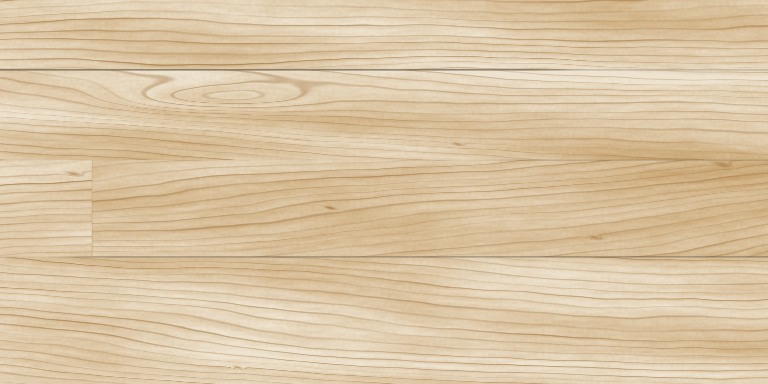
Write a Shadertoy shader that draws this texture.

```glsl
// Four pale softwood planks with fine wavy growth rings, thin seams and small knots.

const vec3 CREAM = vec3(0.925, 0.878, 0.795);
const vec3 TAN = vec3(0.800, 0.668, 0.478);
const vec3 RING_BROWN = vec3(0.64, 0.48, 0.29);
const vec3 KNOT_BROWN = vec3(0.62, 0.42, 0.20);
const vec3 SEAM_DARK = vec3(0.30, 0.27, 0.22);

// Lengths are in canvas heights; planks count from the bottom.
const vec3 SEAM_Y = vec3(0.331, 0.583, 0.818);
const vec3 SEAM_STRENGTH = vec3(0.55, 0.28, 0.85);
const vec3 SEAM_START = vec3(0.10, 1.20, -1.0);
const vec3 SEAM_END = vec3(3.0, 3.0, 1.35);
const float SEAM_HALF_WIDTH = 0.0014;
const float JOINT_X = 0.24;

const vec4 PLANK_TONE = vec4(0.29, 0.47, 0.32, 0.33);
const vec4 PLANK_TONE_RISE = vec4(0.4, 0.0, -1.5, 1.6);
const vec4 PLANK_MIDDLE = vec4(0.165, 0.457, 0.70, 0.909);
const vec4 GRAIN_SLOPE = vec4(-0.12, 0.03, -0.10, 0.02);
const vec4 GRAIN_BEND = vec4(0.026, 0.026, 0.016, -0.008);
const float RINGS = 47.0;
const float RING_HALF_WIDTH = 0.07;

const vec2 EYE_CENTRE = vec2(0.56, 0.745);
const vec2 EYE_RADII = vec2(0.25, 0.038);
const float EYE_HEIGHT = 0.075;

const int KNOTS = 6;
const vec2 KNOT_RADII = vec2(0.026, 0.010);

float hash(vec2 p) {
    vec3 q = fract(vec3(p.xyx) * 0.1031);
    q += dot(q, q.yzx + 33.33);
    return fract((q.x + q.y) * q.z);
}

float cornerSlope(vec2 cell, vec2 offset) {
    float a = 6.28318 * hash(cell);
    return dot(vec2(cos(a), sin(a)), offset);
}

// Gradient noise, roughly -0.7 to 0.7
float noise(vec2 p) {
    vec2 i = floor(p), f = p - i;
    vec2 w = f * f * f * (f * (f * 6.0 - 15.0) + 10.0);
    vec2 e = vec2(1.0, 0.0);
    return mix(mix(cornerSlope(i, f), cornerSlope(i + e, f - e), w.x),
               mix(cornerSlope(i + e.yx, f - e.yx), cornerSlope(i + 1.0, f - 1.0), w.x), w.y);
}

// Soft coverage of a line at distance d from its centre
float stroke(float d, float halfWidth, float blur) {
    return 1.0 - smoothstep(halfWidth - 0.5 * blur, halfWidth + 0.5 * blur, abs(d));
}

float knotMask(vec2 p) {
    float mask = 0.0;
    for (int i = 0; i < KNOTS; i++) {
        float k = float(i);
        vec2 centre = vec2((k + hash(vec2(k, 7.0))) * 2.0 / float(KNOTS), hash(vec2(k, 19.0)));
        vec2 q = (p - centre) / (KNOT_RADII * mix(0.4, 1.0, hash(vec2(k, 31.0))));
        q.x += 0.7 * q.y;
        mask += exp(-dot(q, q));
    }
    return mask;
}

// Height across the growth rings: tilted, bent and warped
float grainHeight(vec2 p, int plank, float seed, float knot) {
    vec2 s = vec2(17.0, 31.0) * (seed + 1.0);
    float h = p.y - GRAIN_SLOPE[plank] * p.x - GRAIN_BEND[plank] * p.x * p.x;
    h += 0.045 * noise(p * vec2(1.1, 5.0) + s);
    h += 0.008 * noise(p * vec2(4.0, 13.0) + s);
    h += 0.0025 * noise(p * vec2(13.0, 22.0) + s);
    h += 0.015 * knot;
    if (plank == 2) {
        vec2 q = (p - EYE_CENTRE) / EYE_RADII;
        h += EYE_HEIGHT * exp(-dot(q, q));
    }
    return h + 0.016 * noise(vec2(h * 18.0, seed * 5.3 + 0.5));
}

void mainImage(out vec4 fragColor, in vec2 fragCoord) {
    vec2 p = fragCoord / iResolution.y;
    float pixel = 1.0 / iResolution.y;

    // Plank under this point; the second one is cut by a joint
    int plank = int(dot(step(SEAM_Y, vec3(p.y)), vec3(1.0)));
    bool shortPiece = plank == 1 && p.x < JOINT_X;
    float seed = float(plank) + (shortPiece ? 4.0 : 0.0);

    // Growth rings: slow darkening, a thin late line, then a sharp return
    float knot = knotMask(p);
    float ring = RINGS * grainHeight(p, plank, seed, knot);
    float f = fract(ring);
    float blur = RINGS * pixel;
    float strength = mix(0.3, 1.0, hash(vec2(floor(ring) + 200.0, seed)));
    strength *= clamp(0.9 + 0.9 * noise(vec2(p.x * 2.5, floor(ring) * 0.73 + seed)), 0.2, 1.3);
    float line = stroke(f - 0.5, RING_HALF_WIDTH, blur) * strength;
    float ramp = smoothstep(0.0, 0.5, f) * (1.0 - smoothstep(0.5, 0.5 + blur, f)) * strength;

    // Broad stains, streaks along the grain and fine fibre
    float tone = PLANK_TONE[plank] - (shortPiece ? 0.04 : 0.0);
    tone += PLANK_TONE_RISE[plank] * (p.y - PLANK_MIDDLE[plank]);
    if (plank == 1) tone += 0.28 * smoothstep(1.1, 2.0, p.x);
    tone += 0.50 * noise(p * vec2(1.3, 5.0) + seed * 9.1);
    tone += 0.50 * noise(vec2(p.x * 0.9 + seed * 4.7, ring * 0.31));
    tone += 0.24 * noise(vec2(p.x * 6.0, ring * 1.7 + seed));
    tone += 0.14 * noise(p * vec2(22.0, 115.0));
    tone += 0.13 * noise(p * vec2(110.0, 125.0));
    tone += 0.25 * ramp;

    vec3 color = mix(CREAM, TAN, clamp(tone, -0.05, 1.15));
    color = mix(color, RING_BROWN, 0.52 * line);
    color = mix(color, KNOT_BROWN, 0.55 * min(knot * knot, 1.0));

    // Seams fade in and out along their length
    for (int i = 0; i < 3; i++) {
        float reach = smoothstep(SEAM_START[i], SEAM_START[i] + 0.2, p.x);
        reach *= 1.0 - 0.7 * smoothstep(SEAM_END[i], SEAM_END[i] + 0.2, p.x);
        float seam = stroke(p.y - SEAM_Y[i], SEAM_HALF_WIDTH, 1.5 * pixel);
        color = mix(color, SEAM_DARK, seam * SEAM_STRENGTH[i] * mix(0.15, 1.0, reach));
    }
    if (plank == 1) {
        float joint = stroke(p.x - JOINT_X, SEAM_HALF_WIDTH, 1.5 * pixel);
        color = mix(color, RING_BROWN, 0.22 * joint);
    }
    fragColor = vec4(color, 1.0);
}
```
